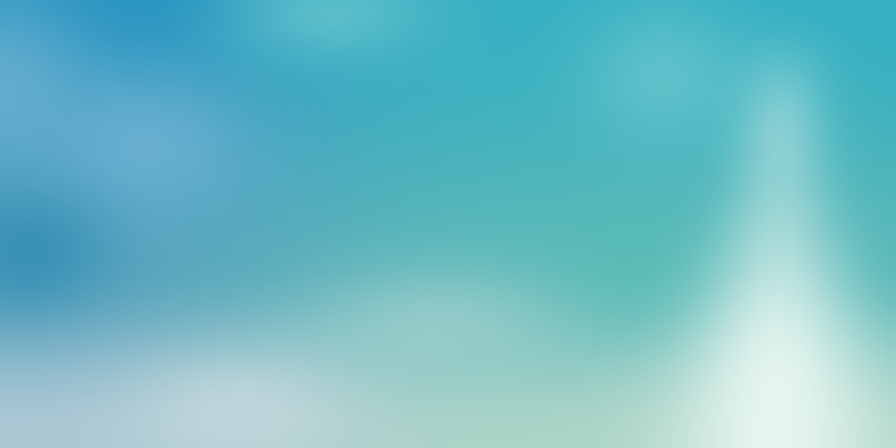
Reproduce this background procedurally as a Shadertoy shader.

```glsl
const vec3 TOP_BLUE = vec3(0.19, 0.60, 0.76);
const vec3 TOP_TEAL = vec3(0.21, 0.69, 0.76);
const vec3 MID_BLUE = vec3(0.35, 0.64, 0.74);
const vec3 MID_TEAL = vec3(0.35, 0.72, 0.72);
const vec3 LOW_BLUE = vec3(0.67, 0.78, 0.83);
const vec3 LOW_GREEN = vec3(0.67, 0.83, 0.78);

const vec3 AZURE = vec3(0.14, 0.57, 0.75);
const vec3 SKY_HAZE = vec3(0.42, 0.69, 0.82);
const vec3 DEEP_BLUE = vec3(0.21, 0.56, 0.71);
const vec3 AQUA = vec3(0.40, 0.77, 0.80);
const vec3 SEA_GREEN = vec3(0.34, 0.74, 0.70);
const vec3 MIST = vec3(0.62, 0.81, 0.80);
const vec3 SILVER = vec3(0.77, 0.85, 0.87);
const vec3 WHITE = vec3(0.90, 0.96, 0.94);

const float BEAM_X = 1.75;
const float BEAM_TOP_WIDTH = 0.10;
const float BEAM_BASE_WIDTH = 0.23;
const float BEAM_FAINT = 0.42;

// Soft elliptical spot, 1 at its centre
float glow(vec2 p, vec2 centre, vec2 radius) {
    vec2 q = (p - centre) / radius;
    return exp(-dot(q, q));
}

// Three horizontal bands, each running from blue to green
vec3 backdrop(vec2 p) {
    float across = smoothstep(0.1, 1.2, p.x);
    vec3 top = mix(TOP_BLUE, TOP_TEAL, across);
    vec3 middle = mix(MID_BLUE, MID_TEAL, across);
    vec3 low = mix(LOW_BLUE, LOW_GREEN, across);
    vec3 colour = mix(middle, top, smoothstep(0.35, 1.0, p.y));
    return mix(low, colour, smoothstep(0.02, 0.42, p.y));
}

// Upright light that widens and brightens toward the ground
float beam(vec2 p) {
    float width = mix(BEAM_BASE_WIDTH, BEAM_TOP_WIDTH, smoothstep(0.0, 0.75, p.y));
    float offset = (p.x - BEAM_X + 0.02 * (1.0 - p.y)) / width;
    float faint = BEAM_FAINT * (1.0 - smoothstep(0.68, 1.0, p.y));
    float bright = (1.0 - BEAM_FAINT) * (1.0 - smoothstep(0.1, 0.65, p.y));
    return (faint + bright) * exp(-offset * offset);
}

void mainImage(out vec4 fragColor, in vec2 fragCoord) {
    vec2 p = fragCoord / iResolution.xy * vec2(2.0, 1.0);
    vec3 colour = backdrop(p);

    // Blue patches on the left
    colour = mix(colour, AZURE, 0.85 * glow(p, vec2(0.30, 1.00), vec2(0.25, 0.17)));
    colour = mix(colour, SKY_HAZE, 0.80 * glow(p, vec2(0.00, 0.80), vec2(0.20, 0.20)));
    colour = mix(colour, SKY_HAZE, 0.90 * glow(p, vec2(0.32, 0.67), vec2(0.24, 0.17)));
    colour = mix(colour, DEEP_BLUE, 0.90 * glow(p, vec2(0.06, 0.44), vec2(0.18, 0.14)));

    // Aqua and green patches
    colour = mix(colour, AQUA, 0.75 * glow(p, vec2(0.74, 0.97), vec2(0.23, 0.11)));
    colour = mix(colour, AQUA, 0.80 * glow(p, vec2(1.48, 0.83), vec2(0.18, 0.16)));
    colour = mix(colour, SEA_GREEN, 0.60 * glow(p, vec2(1.40, 0.41), vec2(0.20, 0.13)));

    // Pale mist near the ground
    colour = mix(colour, MIST, 0.75 * glow(p, vec2(0.98, 0.27), vec2(0.30, 0.14)));
    colour = mix(colour, SILVER, 0.80 * glow(p, vec2(0.54, 0.08), vec2(0.25, 0.14)));

    colour = mix(colour, WHITE, beam(p));
    fragColor = vec4(colour, 1.0);
}
```
